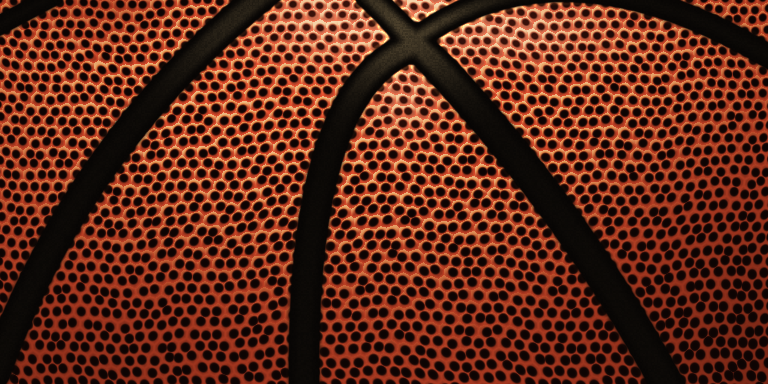
Reproduce this texture procedurally as a WebGL 1 fragment shader.

```glsl
precision highp float;
// Close view of a pebbled leather ball crossed by dark curved seams.
// Seams are distances to quadratic curves; the pebbled grain is cellular noise
// on a jittered hexagonal grid, lit by a soft lamp near the upper middle.
uniform vec2 u_resolution;

#define GRAIN_SIZE 0.0350
#define GRAIN_JITTER 0.36
#define PIT_RADIUS 0.325
#define SEAM_WIDTH 0.041
#define HUB_BLEND 0.014
#define GLARE 0.95
#define PIT_COLOR vec3(0.05, 0.015, 0.012)
#define SHADE_COLOR vec3(0.36, 0.11, 0.06)
#define LEATHER_COLOR vec3(0.80, 0.27, 0.155)
#define GOLD_COLOR vec3(0.90, 0.58, 0.29)
#define CREAM_COLOR vec3(0.97, 0.85, 0.69)
#define RUBBER_COLOR vec3(0.29, 0.25, 0.17)

vec2 hash2(vec2 p) {
  vec2 k = vec2(dot(p, vec2(127.1, 311.7)), dot(p, vec2(269.5, 183.3)));
  return fract(sin(k) * 43758.55);
}

float segmentDistance(vec2 p, vec2 a, vec2 b) {
  vec2 ab = b - a;
  return length(p - a - ab * clamp(dot(p - a, ab) / dot(ab, ab), 0.0, 1.0));
}

// Distance to a quadratic curve, followed as short segments
float curveDistance(vec2 p, vec2 a, vec2 b, vec2 c) {
  float d = 9.0;
  vec2 last = a;
  for (int i = 1; i <= 18; i++) {
    float t = float(i) / 18.0;
    vec2 next = mix(mix(a, b, t), mix(b, c, t), t);
    d = min(d, segmentDistance(p, last, next));
    last = next;
  }
  return d;
}

float smoothMin(float a, float b, float k) {
  float h = max(k - abs(a - b), 0.0) / k;
  return min(a, b) - h * h * k * 0.25;
}

// Signed distance to all the seams, negative inside
float seamDistance(vec2 p) {
  float left = curveDistance(p, vec2(0.71, 1.034), vec2(0.206, 0.635), vec2(-0.012, 0.03));
  float middle = curveDistance(p, vec2(1.0625, 0.875), vec2(0.78, 0.755), vec2(0.792, -0.02));
  float right = curveDistance(p, vec2(0.958, 1.013), vec2(1.4375, 0.557), vec2(1.742, -0.01));
  float arch = curveDistance(p, vec2(1.0625, 0.883), vec2(1.453, 1.1875), vec2(2.018, 0.844));
  float corner = segmentDistance(p, vec2(-0.03, 0.919), vec2(0.14, 1.01));
  float rightWidth = SEAM_WIDTH * mix(1.06, 0.84, smoothstep(0.82, 0.96, p.y));
  float d = smoothMin(middle - SEAM_WIDTH * 0.97, right - rightWidth, HUB_BLEND);
  d = smoothMin(d, arch - SEAM_WIDTH * 0.76, HUB_BLEND);
  return min(d, min(left - SEAM_WIDTH * 0.97, corner - SEAM_WIDTH * 0.62));
}

// Nearest grain centre: offset in xy, nearest and second distances in zw
vec4 grainCell(vec2 p) {
  vec2 q = p / GRAIN_SIZE;
  q.y /= 0.88;
  vec4 cell = vec4(0.0, 0.0, 9.0, 9.0);
  for (int j = -1; j <= 1; j++) {
    float row = floor(q.y) + float(j);
    float shift = 0.5 * mod(row, 2.0);
    for (int i = -1; i <= 1; i++) {
      vec2 id = vec2(floor(q.x - shift) + float(i), row);
      vec2 center = id + vec2(shift + 0.5, 0.5) + (hash2(id) - 0.5) * GRAIN_JITTER;
      vec2 offset = (q - center) * vec2(1.0, 0.88);
      float d = length(offset);
      if (d < cell.z) cell = vec4(offset, d, cell.z);
      else cell.w = min(cell.w, d);
    }
  }
  return cell;
}

float glow(vec2 p, vec2 center, vec2 size) {
  vec2 q = (p - center) / size;
  return exp(-dot(q, q));
}

void main() {
  vec2 p = gl_FragCoord.xy / u_resolution.y;
  float pixel = 1.0 / u_resolution.y;
  float seam = seamDistance(p);

  // Broad light, dim lower corners and the shiny patches around the hub
  float light = 0.46 + 0.62 * glow(p, vec2(0.95, 0.9), vec2(1.15, 0.66));
  light *= 1.0 - 0.58 * glow(p, vec2(2.1, -0.02), vec2(0.5, 0.55));
  light *= 1.0 - 0.25 * glow(p, vec2(0.1, 0.0), vec2(0.6, 0.25));
  light *= 1.0 - 0.25 * glow(p, vec2(0.3, 1.02), vec2(0.2, 0.14));
  float glare = glow(p, vec2(0.87, 0.95), vec2(0.22, 0.12))
    + glow(p, vec2(1.32, 0.92), vec2(0.27, 0.09))
    + 0.85 * glow(p, vec2(1.05, 0.75), vec2(0.1, 0.11))
    + 0.8 * glow(p, vec2(1.09, 0.99), vec2(0.08, 0.05));
  glare = min(glare, 1.0) * GLARE;

  // Grain, gently bent by layered sines and tightened toward the sides
  vec2 bent = p + 0.016 * sin(p.yx * vec2(7.0, 5.0)) + 0.004 * sin(p.yx * 23.0);
  float side = p.x - 1.0;
  bent.x += 0.06 * side * side * side;
  bent.y += 0.06 * p.y * p.y;
  vec4 cell = grainCell(bent);
  float soft = 0.055 + pixel / GRAIN_SIZE * 0.45;
  float radius = PIT_RADIUS + 0.05 * (1.0 - p.y) - 0.06 * glare;
  radius += 0.04 * glow(p, vec2(2.0, 0.1), vec2(0.5, 0.5));
  float pit = 1.0 - smoothstep(radius - soft, radius + soft, cell.z);
  float ridge = 1.0 - smoothstep(0.0, 0.42, cell.w - cell.z);
  float facing = 0.5 + 0.5 * dot(cell.xy, vec2(-0.35, 0.94)) / max(cell.z, 0.01);
  vec3 leather = mix(SHADE_COLOR, LEATHER_COLOR, light * (0.72 + 0.5 * ridge));
  float shine = smoothstep(0.3, 0.46, cell.z) * smoothstep(0.3, 0.9, facing);
  leather = mix(leather, GOLD_COLOR, shine * smoothstep(0.5, 0.95, light));
  float tip = shine * smoothstep(0.42, 0.56, cell.z) * smoothstep(0.6, 1.0, light);
  leather = mix(leather, CREAM_COLOR, max(tip * 0.55, glare * (0.3 + 0.7 * shine)));
  vec3 pitColor = mix(PIT_COLOR, SHADE_COLOR * 1.1, glare * 0.55);
  pitColor = mix(pitColor, SHADE_COLOR, 0.25 * light * smoothstep(0.15, 0.35, cell.z));
  vec3 color = mix(leather, pitColor, pit);

  // Shaded leather beside the seam, with a thin broken bright lip
  color *= mix(0.55, 1.0, smoothstep(0.0, 0.011, seam));
  float lip = 1.0 - smoothstep(0.0, 0.004 + pixel, abs(seam - 0.004));
  color += GOLD_COLOR * lip * (0.12 + 0.45 * glare) * light * (0.4 + ridge);

  // Rubber seam: fine speckle, faint sheen near the hub
  float speck = hash2(floor(p * 256.0)).x;
  float sheen = glow(p, vec2(1.04, 0.93), vec2(0.27, 0.15));
  sheen += 0.4 * glow(p, vec2(0.6, 0.93), vec2(0.2, 0.2));
  float channel = smoothstep(0.005, 0.03, -seam);
  vec3 rubber = vec3(0.03, 0.022, 0.016) + RUBBER_COLOR * channel * (0.05 + 0.75 * sheen);
  rubber *= 0.85 + 0.3 * speck;
  color = mix(rubber, color, smoothstep(-pixel, pixel, seam));
  gl_FragColor = vec4(clamp(color, 0.0, 1.0), 1.0);
}
```
